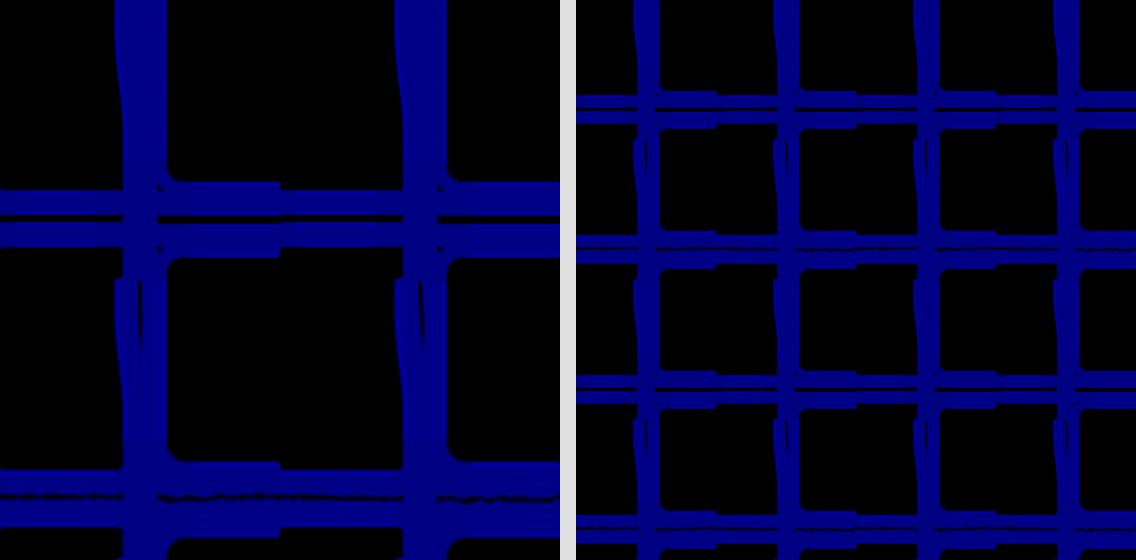
Left, the tile; right, the same tile 2 across and 2 down.
Reproduce this pattern procedurally as a WebGL 2 fragment shader.

```glsl
#version 300 es
precision highp float;
// Blue crossing roads on black, two by two cells: the upper row has dotted lanes
// and crisp edges, the lower row is worn, with soft stripes and ragged gaps.
// Each cell is built from distance functions; all noise wraps at the canvas edge.
uniform vec2 u_resolution;
out vec4 fragColor;

float hash(vec2 p) {
    return fract(sin(dot(p, vec2(127.1, 311.7))) * 43758.5453);
}

// Value noise along x that wraps after the given number of steps
float wrapNoise(float x, float period, float seed) {
    float i = floor(x), f = fract(x);
    float a = hash(vec2(mod(i, period), seed));
    float b = hash(vec2(mod(i + 1.0, period), seed));
    return mix(a, b, f * f * (3.0 - 2.0 * f));
}

// Union of two distances with a round fillet of radius r
float filletUnion(float a, float b, float r) {
    return max(r, min(a, b)) - length(max(vec2(r - a, r - b), 0.0));
}

// 1 between lo and hi, with soft ends
float span(float x, float lo, float hi, float soft) {
    return smoothstep(lo - soft, lo + soft, x) * (1.0 - smoothstep(hi - soft, hi + soft, x));
}

// Thin line just inside a boundary
float edgeLine(float d, float width) {
    return 1.0 - smoothstep(0.2 * width, width, abs(d + 0.008));
}

float dots(vec2 p, vec2 spacing) {
    vec2 q = (fract(p / spacing) - 0.5) * spacing;
    return 1.0 - smoothstep(0.002, 0.008, length(q * vec2(0.8, 1.1)));
}

void main() {
    // Cell coordinates, y downward from the top of each cell
    vec2 uv = gl_FragCoord.xy / u_resolution;
    vec2 grid = vec2(uv.x, 1.0 - uv.y) * 2.0;
    vec2 id = floor(grid);
    vec2 p = fract(grid);
    float worn = id.y;

    // Broad right arm and narrow left arm, joined by a short taper at the cell border
    float fromBorder = p.x - floor(p.x + 0.5);
    float broad = 1.0 - smoothstep(-0.006, 0.006, fromBorder);
    float middle = mix(0.781, 0.785, broad);
    float across = abs(p.y - middle);

    // Vertical road with its bulging left side
    float bulge = 1.0 - smoothstep(0.12, 0.47, p.y) * (1.0 - smoothstep(0.988, 1.0, p.y));
    float vertical = max(mix(0.4385, 0.409, bulge) - p.x, p.x - 0.596);
    float horizontal = across - mix(0.102, 0.136, broad);
    float radius = p.x > 0.5 ? mix(0.055, 0.07, worn) : mix(0.002, 0.022, worn);
    float road = filletUnion(vertical, horizontal, radius);

    // Gap between the lanes, ragged in the worn row
    float block = abs(p.x - 0.5005) - 0.062;
    float ragged = wrapNoise(grid.x * 28.0, 56.0, 3.0) - 0.5;
    float fine = wrapNoise(grid.x * 60.0, 120.0, 8.0) - 0.5;
    float wobble = worn * (ragged * mix(0.004, 0.016, broad) + 0.006 * sin(3.14159 * p.x) * id.x);
    float gapHalf = mix(mix(0.012, 0.0145, broad), 0.009 + 0.007 * fine, worn);
    float gapSide = abs(p.y - middle + worn * 0.006 - wobble) - gapHalf;
    float gap = max(gapSide, -block);

    // Small triangular notches beside the crossing
    vec2 n = vec2(p.x - 0.5625, abs(p.y - 0.7825) - 0.1003);
    float notch = max(max(-n.x, -n.y), (n.x + n.y - 0.0234) * 0.707);

    // Coverage
    float soft = mix(0.006, 0.010, worn);
    float cover = 1.0 - smoothstep(-soft, soft, road);
    cover *= mix(smoothstep(-soft, soft, gap), 1.0, worn * 0.12);
    cover *= mix(smoothstep(-0.004, 0.004, notch), 1.0, worn);

    // Tapered slit at the head of the worn vertical road
    float slitX = abs(p.x - 0.5 - mix(0.01, 0.05, id.x) * p.y);
    float slit = (1.0 - smoothstep(0.002, 0.013, slitX)) * span(p.y, 0.006, 0.22, 0.006 + 0.07 * step(0.1, p.y));
    cover *= 1.0 - 0.85 * slit * worn;

    // Bright lines along the road edges
    float lineWidth = mix(0.010, 0.014, worn);
    float alongY = span(p.y, 0.006, 0.573, 0.006);
    float leftArm = span(p.x, mix(0.06, -0.1, worn), mix(0.34, 0.41, worn), 0.012) * (1.0 - broad);
    float rightArm = smoothstep(0.67, 0.70, p.x) * broad;
    float arms = leftArm + rightArm;
    float glow = edgeLine(vertical, lineWidth) * alongY;
    glow += edgeLine(horizontal, lineWidth) * arms;
    glow += edgeLine(-gapSide, lineWidth) * arms * (1.0 - worn);

    // Lane dots in the upper row
    float columns = dots(p - vec2(0.4275, 0.0), vec2(0.0355, 0.025));
    columns *= step(0.4275, p.x) * step(p.x, 0.5695) * alongY;
    float rows = dots(vec2(p.x, across - 0.038), vec2(1.0 / 34.0, 0.036));
    rows *= step(0.038, across) * step(across, mix(0.074, 0.11, broad)) * arms;
    glow += 0.75 * (columns + rows) * (1.0 - worn);

    // Faint stripes in the worn row
    float stripeV = 0.5 + 0.5 * cos(6.28318 * (p.x - 0.445) / 0.0355);
    float stripeH = 0.5 + 0.5 * cos(6.28318 * (across - 0.056) / 0.036);
    float streak = 0.6 + 0.8 * ragged;
    glow += 0.35 * worn * (stripeV * alongY * step(vertical, -0.015)
        + stripeH * streak * arms * step(horizontal, -0.015));

    float blue = mix(0.51, 0.63, clamp(glow, 0.0, 1.0)) * cover;
    fragColor = vec4(0.0, 0.0, blue, 1.0);
}
```
